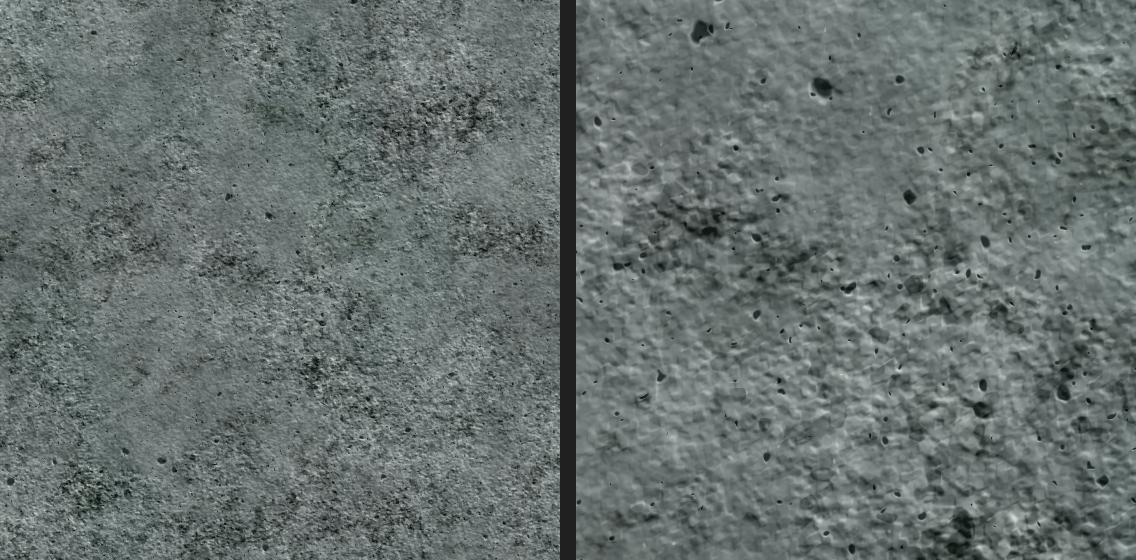
Left: the whole. Right: its middle third, enlarged.
Give the GLSL for this texture, as a Shadertoy shader.

```glsl
// Weathered grey-green concrete: mottled stains, gritty relief and small open pits.
#define BASE_TONE 0.470
#define MOTTLE_AMOUNT 0.085
#define STAIN_AMOUNT 0.10
#define RELIEF_AMOUNT 0.18
#define SPECKLE_AMOUNT 0.14
#define GRAIN_SCALE 150.0
#define PIT_SCALE 24.0
#define PIT_SHARE 0.09
#define PIT_DEPTH 0.30
#define RIM_LIGHT 0.17
#define LIGHT_DIR vec2(-0.45, -0.89)
#define STONE_TINT vec3(-0.039, 0.0, -0.007)

vec3 hash3(vec2 p) {
    vec3 q = fract(p.xyx * vec3(0.1031, 0.1030, 0.0973));
    q += dot(q, q.yxz + 33.33);
    return fract((q.xxy + q.yzz) * q.zyx);
}

// Smooth cellular noise: random cell values blended by distance, centred on zero.
float cellNoise(vec2 p) {
    vec2 cell = floor(p), local = fract(p);
    float total = 0.0, weights = 0.0;
    for (int y = -1; y <= 1; y++)
    for (int x = -1; x <= 1; x++) {
        vec2 corner = vec2(x, y);
        vec3 rnd = hash3(cell + corner);
        vec2 away = corner + rnd.xy - local;
        float weight = exp(-7.0 * dot(away, away));
        total += weight * rnd.z;
        weights += weight;
    }
    return total / weights - 0.5;
}

float layeredNoise(vec2 p) {
    float sum = 0.0, gain = 1.0;
    for (int i = 0; i < 5; i++) {
        sum += gain * cellNoise(p);
        p = mat2(1.6, 1.2, -1.2, 1.6) * p + 17.3;
        gain *= 0.72;
    }
    return sum;
}

// Slope of the gritty surface towards the light.
float relief(vec2 p) {
    return cellNoise(p) - cellNoise(p + 0.6 * LIGHT_DIR);
}

float ellipseDistance(vec2 p, vec2 axis, float stretch) {
    return length(vec2(dot(p, axis), stretch * dot(p, vec2(-axis.y, axis.x))));
}

// Scattered holes: x is the hole, y its lit lower rim, z a loose pale fleck.
vec3 pitLayer(vec2 p, float size, float blur) {
    vec2 cell = floor(p);
    vec3 result = vec3(0.0);
    for (int y = -1; y <= 1; y++)
    for (int x = -1; x <= 1; x++) {
        vec2 id = cell + vec2(x, y);
        vec3 place = hash3(id + 71.0);
        vec3 shape = hash3(id + 233.0);
        vec2 away = p - id - place.xy;
        float angle = 6.2832 * shape.x;
        vec2 axis = vec2(cos(angle), sin(angle));
        float radius = size * mix(0.1, 0.25, shape.y);
        float stretch = mix(1.0, 1.8, shape.z);
        float soft = blur + 0.25 * radius;
        float dHole = ellipseDistance(away, axis, stretch);
        float dRim = ellipseDistance(away - LIGHT_DIR * radius * 0.6, axis, stretch);
        float hole = 1.0 - smoothstep(radius - soft, radius + soft, dHole);
        float rim = 1.0 - smoothstep(radius - soft, radius + soft, dRim);
        float isPit = step(place.z, PIT_SHARE);
        float isFleck = step(1.0 - 0.25 * PIT_SHARE, place.z);
        result = max(result, vec3(isPit * hole, isPit * rim * (1.0 - hole), isFleck * hole));
    }
    return result;
}

void mainImage(out vec4 fragColor, in vec2 fragCoord) {
    vec2 uv = fragCoord / iResolution.y;

    // Broad mottling, dark stains and areas of rougher surface
    float mottle = layeredNoise(uv * vec2(7.0, 8.0) + 3.0);
    float stain = smoothstep(0.1, 0.65, layeredNoise(uv * vec2(10.0, 13.0) + 41.0));
    float rough = smoothstep(-0.4, 0.45, layeredNoise(uv * 6.0 + 87.0));
    float tintShift = cellNoise(uv * 6.0 + 129.0);

    // Fine grit lit from one side, with speckled colour
    vec2 grainUv = uv * GRAIN_SCALE * vec2(0.92, 1.08);
    float grit = 0.6 * relief(grainUv) + relief(grainUv * 1.75 + 31.0);
    float speckle = cellNoise(grainUv * 1.5 + 57.0) + 0.7 * cellNoise(grainUv * 0.45 + 11.0);
    float grainGain = mix(0.6, 1.2, rough) + 0.25 * stain;

    float tone = BASE_TONE + MOTTLE_AMOUNT * mottle;
    tone -= STAIN_AMOUNT * stain * (0.8 - speckle);
    tone += grainGain * (RELIEF_AMOUNT * grit + SPECKLE_AMOUNT * speckle);

    // Small ragged nicks where the surface is rough
    float nick = smoothstep(0.2, 0.38, cellNoise(grainUv * 0.75 + 83.0));
    tone -= 0.13 * nick * mix(0.2, 1.0, rough);

    // Pits from few large to many small, their outlines bent by noise
    vec2 bend = 0.004 * vec2(cellNoise(uv * 130.0 + 5.0), cellNoise(uv * 130.0 + 61.0));
    float cluster = smoothstep(-0.2, 0.25, cellNoise(uv * 3.0 + 9.0));
    float scale = PIT_SCALE;
    for (int i = 0; i < 3; i++) {
        float size = mix(0.45, 1.0, max(cluster, 0.35 * float(i)));
        vec3 pit = pitLayer((uv + bend) * scale + 13.0 * float(i), size, 0.6 * scale / iResolution.y);
        tone += RIM_LIGHT * (pit.y + 0.4 * pit.z * float(i));
        tone = mix(tone, min(tone, 0.45) - PIT_DEPTH, 0.9 * pit.x);
        scale *= 2.3;
    }

    // Cool stone colour drifting between teal and neutral grey
    tone = clamp(tone, 0.09, 0.84);
    vec3 color = tone + STONE_TINT + tintShift * vec3(0.018, -0.004, 0.006);
    color += stain * vec3(0.005, 0.0, -0.008);
    fragColor = vec4(color, 1.0);
}
```
